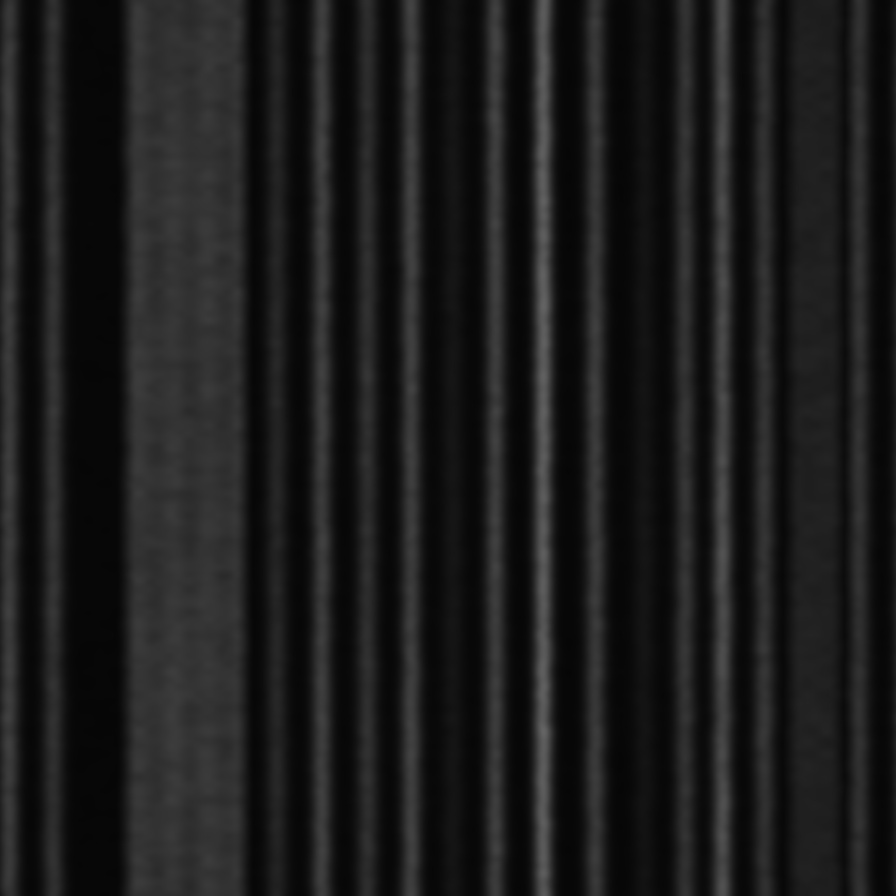
Write a WebGL 2 fragment shader that draws this texture.

```glsl
#version 300 es
precision highp float;
// Soft vertical stripes in dark greys with one broad band and one dim band.
// Gaussian profiles sit on a wrapped row of slots whose brightness and
// spacing follow layered sines; wrapped noise adds a faint woven mottling.

uniform vec2 u_resolution;
out vec4 outColor;

const float TAU = 6.2831853;
const float SLOTS = 20.0;          // stripe slots across the tile
const int FIRST_SLOT = 6;          // slots 2 to 5 are left to the broad band
const int LAST_SLOT = 21;
const float BACKGROUND = 0.026;
const float STRIPE_LEVEL = 0.19;
const float STRIPE_WIDTH = 0.0118;
const float ACCENT_SLOT = 12.0;
const float ACCENT_LEVEL = 0.08;
const vec2 BROAD_BAND = vec2(0.207, 0.066);   // centre, half width
const float BROAD_LEVEL = 0.198;
const vec2 DIM_BAND = vec2(0.910, 0.028);
const float DIM_LEVEL = 0.125;
const float EDGE_SOFTNESS = 0.012;
const float WAVER = 0.0016;        // sideways drift of the edges
const float MOTTLE = 0.17;         // strength of the fine grain
const float FADE = 0.12;           // slow change of brightness along stripes

float hash(ivec2 p) {
    uint h = uint(p.x) * 1597334677u ^ uint(p.y) * 3812015801u;
    h = (h ^ (h >> 15)) * 2246822519u;
    h ^= h >> 13;
    return float(h & 65535u) / 65535.0;
}

// Smooth value noise in -0.5..0.5, repeating after a whole number of cells
float wrappedNoise(vec2 uv, ivec2 cells) {
    vec2 p = uv * vec2(cells);
    ivec2 a = ivec2(floor(p));
    vec2 f = fract(p);
    f = f * f * (3.0 - 2.0 * f);
    ivec2 lo = a % cells;
    ivec2 hi = (a + 1) % cells;
    float bottom = mix(hash(lo), hash(ivec2(hi.x, lo.y)), f.x);
    float top = mix(hash(ivec2(lo.x, hi.y)), hash(hi), f.x);
    return mix(bottom, top, f.y) - 0.5;
}

float wrappedOffset(float x, float centre) {
    return fract(x - centre + 0.5) - 0.5;
}

// Raised cosine over the slots, 1 at the peak slot
float swell(float slot, float peak) {
    return 0.5 + 0.5 * cos(TAU * (slot - peak) / SLOTS);
}

float stripeLevel(float slot) {
    float pairs = -0.05 * cos(TAU * 0.5 * slot) * pow(swell(slot, 8.0), 2.0);
    float quads = 0.11 * cos(TAU * 0.25 * slot) * swell(slot, 14.0);
    float accent = ACCENT_LEVEL * pow(swell(slot, ACCENT_SLOT), 60.0);
    return STRIPE_LEVEL + pairs + quads + accent;
}

float stripeCentre(float slot) {
    float spread = cos(3.0 * TAU * (slot - 14.0) / SLOTS);
    return slot / SLOTS + 0.009 + 0.01 * pow(swell(slot, 14.0), 2.0) * spread;
}

float bandMask(float x, vec2 band) {
    float d = abs(wrappedOffset(x, band.x)) - band.y;
    return 1.0 - smoothstep(-EDGE_SOFTNESS, EDGE_SOFTNESS, d);
}

void main() {
    vec2 uv = gl_FragCoord.xy / u_resolution;
    float x = uv.x + WAVER * wrappedNoise(uv, ivec2(16, 40));

    // Narrow stripes, the dimmer ones slightly wider
    float light = 0.0;
    for (int i = FIRST_SLOT; i <= LAST_SLOT; i++) {
        float slot = float(i);
        float level = stripeLevel(slot);
        float width = STRIPE_WIDTH * (1.15 - 0.7 * level);
        float d = wrappedOffset(x, stripeCentre(slot)) / width;
        light += (level - BACKGROUND) * exp(-d * d);
    }

    // Flat bands; the broad one carries faint inner columns
    float columns = 0.012 * cos(TAU * 26.0 * (x - 0.155));
    float broad = (BROAD_LEVEL - BACKGROUND + columns) * bandMask(x, BROAD_BAND);
    float dim = (DIM_LEVEL - BACKGROUND) * bandMask(x, DIM_BAND);
    light = max(light, max(broad, dim));

    // Fine mottling and slow fading along the stripes
    float grain = wrappedNoise(uv, ivec2(52, 76));
    grain += 0.5 * wrappedNoise(uv, ivec2(90, 120));
    float fade = wrappedNoise(uv, ivec2(20, 5));
    float shade = (BACKGROUND + light) * (1.0 + MOTTLE * grain + FADE * fade);

    outColor = vec4(vec3(clamp(shade, 0.0, 1.0)), 1.0);
}
```
